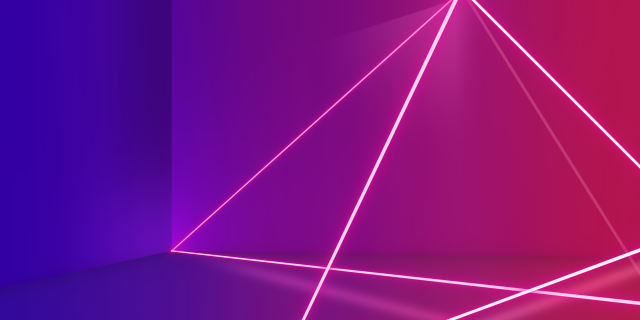
This background is drawn by a Shadertoy shader. Its source:

```glsl
// Neon beams crossing an empty room corner, lit from violet-blue to crimson.

// Gradient noise, used for a faint unevenness of the walls.
vec2 gradientAt(vec2 cell) {
    float h = fract(sin(dot(cell, vec2(127.1, 311.7))) * 43758.5);
    return vec2(cos(6.2832 * h), sin(6.2832 * h));
}

float gradientNoise(vec2 p) {
    vec2 i = floor(p), f = fract(p);
    vec2 u = f * f * (3.0 - 2.0 * f), e = vec2(1.0, 0.0);
    float a = dot(gradientAt(i), f);
    float b = dot(gradientAt(i + e.xy), f - e.xy);
    float c = dot(gradientAt(i + e.yx), f - e.yx);
    float d = dot(gradientAt(i + e.xx), f - e.xx);
    return mix(mix(a, b, u.x), mix(c, d, u.x), u.y);
}

// Distance to a segment in x, position along it in y.
vec2 segment(vec2 p, vec2 a, vec2 b) {
    vec2 ab = b - a;
    float t = clamp(dot(p - a, ab) / dot(ab, ab), 0.0, 1.0);
    return vec2(length(p - a - ab * t), t);
}

// Glowing tube whose half width runs from w.x to w.y.
vec3 addBeam(vec3 col, vec2 p, vec2 a, vec2 b, vec2 w, vec3 core) {
    vec2 s = segment(p, a, b);
    float width = mix(w.x, w.y, s.y), aa = 0.7 / iResolution.y;
    float halo = 0.55 * exp(-s.x / (width * 2.2)) + 0.2 * exp(-s.x / (width * 6.0));
    col = mix(col, vec3(0.93, 0.04, 0.62), halo);
    return mix(col, core, 1.0 - smoothstep(width - aa, width + aa, s.x));
}

// Soft, wide streak of light on a surface.
float streak(vec2 p, vec2 a, vec2 b, float width) {
    float d = segment(p, a, b).x / width;
    return exp(-d * d);
}

vec3 wallColour(float x) {
    vec3 c = mix(vec3(0.20, 0.00, 0.64), vec3(0.29, 0.02, 0.62), smoothstep(0.0, 0.5, x));
    c = mix(c, vec3(0.48, 0.04, 0.52), smoothstep(0.4, 1.0, x));
    c = mix(c, vec3(0.60, 0.07, 0.44), smoothstep(0.95, 1.45, x));
    return mix(c, vec3(0.70, 0.08, 0.31), smoothstep(1.35, 1.95, x));
}

void mainImage(out vec4 fragColor, in vec2 fragCoord) {
    vec2 p = fragCoord / iResolution.y;
    p.x *= 2.0 * iResolution.y / iResolution.x;
    float aa = 1.0 / iResolution.y;
    vec2 corner = vec2(0.537, 0.216), q = p - corner;
    float rightSide = smoothstep(-aa, aa, q.x);

    // Walls: the left one darkens towards the corner.
    vec3 base = wallColour(p.x);
    vec3 leftWall = base * (1.0 - 0.22 * smoothstep(-0.28, 0.0, q.x));
    leftWall += vec3(0.17, 0.04, 0.24) * exp(-dot(q * vec2(5.0, 4.5), q * vec2(5.0, 4.5)));
    vec3 rightWall = base + vec3(0.05, 0.0, 0.05) * exp(-max(q.x, 0.0) * 4.0);
    rightWall += vec3(0.30, 0.0, 0.24) * exp(-length(q * vec2(1.0, 0.75)) * 9.0);
    rightWall *= 1.0 - 0.08 * smoothstep(0.3, 1.0, p.y) * smoothstep(1.5, 0.8, p.x);
    vec3 col = mix(leftWall, rightWall, rightSide);

    // Faint fan of light below the lamp, with a sharp upper edge.
    vec2 lamp = vec2(1.42, 1.0), r = p - lamp;
    float fan = smoothstep(-aa, aa, 0.32 * r.x - r.y);
    fan *= smoothstep(0.5, 0.0, length(r)) * smoothstep(0.1, -0.05, r.x);
    col += vec3(0.10, 0.09, 0.08) * fan;
    col += vec3(0.07, 0.08, 0.10) * exp(-abs(r.x) * 16.0) * exp(r.y * 4.0);

    // Floor with a soft dark line at its seam.
    float seam = corner.y + q.x * mix(0.218, -0.016, rightSide);
    float below = seam - p.y;
    vec3 ground = base * 0.95 + vec3(0.01, 0.035, 0.0);
    ground *= 1.0 - 0.13 * exp(-max(below, 0.0) * 35.0);
    ground += vec3(0.15, 0.09, 0.10) * streak(p, corner, vec2(1.42, -0.01), 0.022)
        * smoothstep(0.55, 0.9, p.x);
    ground += vec3(0.16, 0.15, 0.15) * streak(p, vec2(1.5, -0.02), vec2(2.05, 0.18), 0.022);
    col *= 1.0 - 0.08 * exp(-abs(below) * 45.0);
    col = mix(col, ground, smoothstep(-aa, aa, below));
    col += 0.008 * gradientNoise(p * vec2(14.0, 2.0));

    // Dim beam on the far right.
    float dim = segment(p, vec2(1.464, 1.0), vec2(2.01, 0.13)).x;
    col = mix(col, vec3(0.88, 0.42, 0.62), 0.42 * (1.0 - smoothstep(0.002, 0.007, dim)));

    // Bright beams.
    vec3 pink = vec3(1.0, 0.62, 0.86), pale = vec3(1.0, 0.84, 0.94), white = vec3(1.0, 0.95, 0.98);
    col = addBeam(col, p, corner, vec2(1.414, 1.003), vec2(0.0018, 0.0025), pink);
    col = addBeam(col, p, corner, vec2(2.02, 0.05), vec2(0.0018, 0.0055), pale);
    col = addBeam(col, p, vec2(0.943, -0.01), vec2(1.429, 1.01), vec2(0.0045, 0.0062), pale);
    col = addBeam(col, p, vec2(1.469, 1.01), vec2(2.02, 0.459), vec2(0.0042), white);
    col = addBeam(col, p, vec2(1.38, -0.01), vec2(2.02, 0.226), vec2(0.0045, 0.0055), white);

    fragColor = vec4(clamp(col, 0.0, 1.0), 1.0);
}
```
